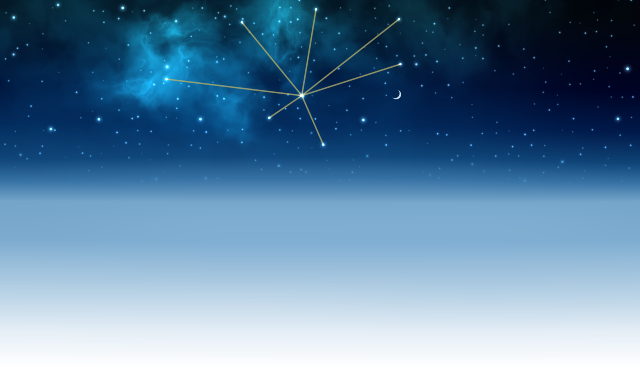
A Shadertoy shader for this background:

```glsl
// A starry night sky with a teal nebula melting down into pale blue haze and white.
// Height ramps paint the air, fractal noise the nebula, hashed cells the stars,
// and segment distances the thin rays that fan out from one bright star.

const vec3 STAR_TINT = vec3(0.55, 0.85, 1.0);
const vec3 RAY_GOLD = vec3(0.74, 0.70, 0.42);
const vec2 HUB = vec2(0.786, 0.751);

float hash(vec2 p) {
    return fract(sin(dot(p, vec2(127.1, 311.7))) * 43758.5453);
}

float valueNoise(vec2 p) {
    vec2 cell = floor(p), f = fract(p);
    f = f * f * (3.0 - 2.0 * f);
    float low = mix(hash(cell), hash(cell + vec2(1, 0)), f.x);
    float high = mix(hash(cell + vec2(0, 1)), hash(cell + vec2(1, 1)), f.x);
    return mix(low, high, f.y);
}

float fbm(vec2 p) {
    float sum = 0.0, amp = 0.52;
    for (int i = 0; i < 6; i++) {
        sum += amp * valueNoise(p);
        p = mat2(1.6, 1.2, -1.2, 1.6) * p + 3.7;
        amp *= 0.5;
    }
    return sum;
}

float glow(vec2 p, vec2 center, vec2 radius) {
    vec2 d = (p - center) / radius;
    return exp(-dot(d, d));
}

float segmentDistance(vec2 p, vec2 a, vec2 b) {
    vec2 ab = b - a;
    return length(p - a - ab * clamp(dot(p - a, ab) / dot(ab, ab), 0.0, 1.0));
}

// Blend towards the next colour as the height falls from top to bottom.
vec3 descend(vec3 color, vec3 next, float top, float bottom, float height) {
    return mix(color, next, clamp((top - height) / (top - bottom), 0.0, 1.0));
}

vec3 atmosphere(vec2 p, float across) {
    float east = smoothstep(0.55, 1.0, across);
    float drift = valueNoise(vec2(p.x * 1.6, p.y * 9.0)) - 0.5;
    float y = p.y + 0.012 * drift + 0.018 * east * smoothstep(0.45, 0.6, p.y);
    vec3 c = mix(vec3(0.01, 0.07, 0.12), vec3(0.005, 0.015, 0.04), east);
    c = descend(c, mix(vec3(0.0, 0.08, 0.23), vec3(0.0, 0.01, 0.14), east), 0.97, 0.78, y);
    c = descend(c, mix(vec3(0.01, 0.16, 0.35), vec3(0.0, 0.10, 0.29), east), 0.78, 0.675, y);
    c = descend(c, vec3(0.06, 0.27, 0.47), 0.675, 0.59, y);
    c = descend(c, vec3(0.22, 0.45, 0.65), 0.59, 0.53, y);
    c = descend(c, vec3(0.46, 0.65, 0.79), 0.53, 0.475, y);
    c = descend(c, vec3(0.50, 0.68, 0.82), 0.475, 0.37, y);
    c = descend(c, vec3(0.67, 0.79, 0.88), 0.37, 0.264, y);
    c = descend(c, vec3(0.90, 0.935, 0.965), 0.264, 0.134, y);
    c = descend(c, vec3(1.0), 0.134, 0.04, y);
    return c + 0.05 * drift * glow(p, vec2(p.x, 0.43), vec2(1.0, 0.07));
}

vec3 nebula(vec2 p) {
    vec2 warp = vec2(fbm(p * 6.0), fbm(p * 6.0 + 19.0)) - 0.5;
    vec2 q = p + 0.13 * warp;
    float core = glow(q, vec2(0.44, 0.89), vec2(0.11, 0.10))
               + 0.8 * glow(q, vec2(0.39, 0.775), vec2(0.12, 0.06))
               + 0.9 * glow(q, vec2(0.735, 0.925), vec2(0.09, 0.10))
               + 0.8 * glow(q, vec2(0.615, 0.715), vec2(0.055, 0.075));
    float veil = glow(q, vec2(0.56, 0.86), vec2(0.40, 0.20));
    float fringe = glow(q, vec2(1.12, 0.95), vec2(0.34, 0.12))
                 + 0.5 * glow(q, vec2(0.08, 0.95), vec2(0.20, 0.12));
    float cloud = smoothstep(0.25, 0.8, fbm(q * 9.0 + 4.0));
    float strands = pow(1.0 - abs(2.0 * fbm(q * 12.0 + 8.0) - 1.0), 5.0);
    return vec3(0.02, 0.19, 0.24) * veil * (0.25 + cloud)
         + vec3(0.08, 0.42, 0.48) * core * (0.2 + 0.6 * cloud + 0.55 * strands)
         + vec3(0.03, 0.13, 0.14) * fringe * cloud;
}

float starLight(vec2 p, vec2 center, float radius, float pixel) {
    float d = length(p - center);
    float disc = 1.0 - smoothstep(radius - 0.5 * pixel, radius + pixel, d);
    return disc + 0.45 * exp(-d * d / (radius * radius * 9.0));
}

// One star at most in each square cell.
float starField(vec2 p, float cellSize, float chance, float radius, float pixel) {
    vec2 cell = floor(p / cellSize);
    vec2 spot = 0.2 + 0.6 * vec2(hash(cell + 7.3), hash(cell + 31.9));
    float power = hash(cell + 53.1);
    float size = radius * (0.5 + 0.5 * power);
    return step(hash(cell), chance) * (0.25 + 0.75 * power)
         * starLight(p, (cell + spot) * cellSize, size, pixel);
}

void mainImage(out vec4 fragColor, in vec2 fragCoord) {
    vec2 p = fragCoord / iResolution.y;
    float pixel = 1.0 / iResolution.y;
    float night = smoothstep(0.50, 0.66, p.y);
    vec3 color = atmosphere(p, fragCoord.x / iResolution.x) + nebula(p) * night;

    // Fine dust and larger scattered stars.
    float stars = 0.6 * starField(p, 0.032, 0.4, 0.0012, pixel)
                + starField(p + 0.05, 0.135, 0.55, 0.0026, pixel);
    color += STAR_TINT * stars * night;

    // Golden rays from the hub, tipped with stars.
    vec2 tips[7] = vec2[7](vec2(0.433, 0.794), vec2(0.630, 0.942), vec2(0.823, 0.976),
        vec2(1.039, 0.950), vec2(1.043, 0.833), vec2(0.701, 0.693), vec2(0.842, 0.623));
    for (int i = 0; i < 7; i++) {
        float d = segmentDistance(p, HUB, tips[i]);
        float ray = 1.0 - smoothstep(0.0004, 0.0008 + pixel, d);
        color = mix(color, RAY_GOLD, 0.75 * ray);
        color += STAR_TINT * 0.8 * starLight(p, tips[i], 0.0022, pixel);
    }
    color += STAR_TINT * starLight(p, HUB, 0.0026, pixel);

    // Thin crescent moon, lit from the lower right.
    vec2 m = p - vec2(1.032, 0.754);
    float lit = 1.0 - smoothstep(-0.5 * pixel, 0.5 * pixel, length(m) - 0.0125);
    float shade = smoothstep(-0.5 * pixel, 0.5 * pixel, length(m + vec2(0.004, -0.003)) - 0.0125);
    color = mix(color, vec3(0.78, 0.86, 0.92), lit * shade);

    fragColor = vec4(clamp(color, 0.0, 1.0), 1.0);
}
```
